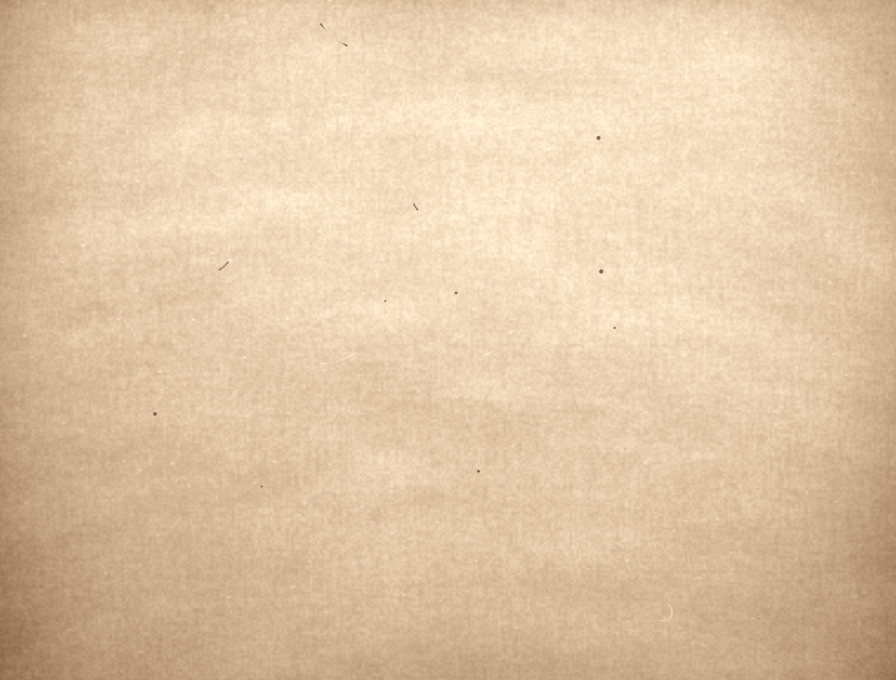
This texture is drawn by a WebGL 2 fragment shader. Its source:

```glsl
#version 300 es
precision highp float;
// Aged parchment: a warm tone field, brightest above the middle and darker at
// the borders, is mottled by stretched noise, woven with fine grain and
// sprinkled with specks and fibres, then coloured through a three-stop ramp.
uniform vec2 u_resolution;
out vec4 fragColor;

#define PEAK_TONE 0.978
#define LOWER_SHADE 0.16
#define MOTTLE 0.10
#define STAIN 0.055
#define GRAIN 0.085
#define WEAVE 0.022
#define FLECKS 0.05

const vec3 UMBER = vec3(0.58, 0.45, 0.33);
const vec3 TAN = vec3(0.84, 0.72, 0.59);
const vec3 CREAM = vec3(0.98, 0.895, 0.78);

float hash(vec2 p) {
  vec3 q = fract(vec3(p.xyx) * 0.1031);
  q += dot(q, q.yzx + 33.33);
  return fract((q.x + q.y) * q.z);
}

float noise(vec2 p) {
  vec2 cell = floor(p), f = fract(p);
  f = f * f * (3.0 - 2.0 * f);
  float low = mix(hash(cell), hash(cell + vec2(1, 0)), f.x);
  float high = mix(hash(cell + vec2(0, 1)), hash(cell + vec2(1, 1)), f.x);
  return mix(low, high, f.y);
}

float fbm(vec2 p) {
  float sum = 0.0, weight = 0.5;
  for (int i = 0; i < 5; i++) {
    sum += weight * noise(p);
    p = mat2(1.8, 0.3, -0.3, 2.1) * p + 17.3;
    weight *= 0.5;
  }
  return sum - 0.484;
}

// Soft coverage of a shape from its signed distance.
float cover(float d) {
  float soft = 0.8 / u_resolution.x;
  return 1.0 - smoothstep(-soft, soft, d);
}

float fibre(vec2 p, vec2 a, vec2 b, float width) {
  vec2 ab = b - a;
  float along = clamp(dot(p - a, ab) / dot(ab, ab), 0.0, 1.0);
  float bend = 0.08 * length(ab) * sin(3.14 * along);
  return cover(length(p - a - ab * along + vec2(0.0, bend)) - width);
}

// Broad light: lower shade, side falloff and burnt borders.
float paperTone(vec2 uv) {
  float tone = PEAK_TONE - LOWER_SHADE * pow(max(1.0 - uv.y / 0.72, 0.0), 1.2);
  float side = (uv.x - 0.6) / 0.6;
  tone -= 0.065 * side * side;
  tone -= 0.12 * exp(-uv.x / 0.07) + 0.11 * exp((uv.x - 1.0) / 0.06);
  tone -= 0.095 * exp((uv.y - 1.0) / 0.055) + 0.04 * exp(-uv.y / 0.04);
  vec2 corner = vec2(min(uv.x, 1.0 - uv.x), uv.y - 0.08);
  return tone - 0.06 * exp(-dot(corner, corner) / 0.03);
}

// Small pale flecks and dark dust, one candidate per cell.
float scatter(vec2 p) {
  float sum = 0.0;
  for (int layer = 0; layer < 3; layer++) {
    float scale = 22.0 + 13.0 * float(layer);
    vec2 cell = floor(p * scale), seed = cell + 71.0 * float(layer);
    vec2 centre = 0.25 + 0.5 * vec2(hash(seed + 5.0), hash(seed + 9.0));
    vec2 d = (fract(p * scale) - centre) / scale;
    float size = 0.0006 + 0.0014 * hash(seed + 3.0);
    float pick = hash(seed);
    sum += cover(length(d * vec2(0.7, 1.2)) - size) * (step(0.91, pick) - 0.7 * step(pick, 0.04));
  }
  return sum;
}

void main() {
  vec2 uv = gl_FragCoord.xy / u_resolution;
  vec2 p = gl_FragCoord.xy / u_resolution.x;
  float tone = paperTone(uv);

  // Creases lean upward on the left and flatten toward the right.
  vec2 lean = vec2(p.x, p.y - 0.25 * p.x * (1.0 - p.x));
  tone += MOTTLE * fbm(lean * vec2(9.0, 23.0) + 4.0);
  tone += STAIN * fbm(p * vec2(5.0, 7.0) + 31.0);

  // Pulp grain and crossed threads.
  float grain = 0.6 * noise(p * 380.0) + 0.4 * noise(p * 190.0 + 8.0) - 0.5;
  float threads = noise(p * vec2(300.0, 32.0)) + noise(p * vec2(45.0, 290.0)) - 1.0;
  tone += GRAIN * grain + WEAVE * threads;
  tone += FLECKS * scatter(p);

  // Pale fibres and one curled hair near the lower right.
  float pale = fibre(p, vec2(0.358, 0.353), vec2(0.397, 0.365), 0.0007);
  pale += 0.6 * fibre(p, vec2(0.475, 0.370), vec2(0.514, 0.384), 0.0006);
  pale += 0.8 * fibre(p, vec2(0.541, 0.363), vec2(0.550, 0.367), 0.0009);
  pale += 0.7 * fibre(p, vec2(0.430, 0.035), vec2(0.447, 0.009), 0.0006);
  vec2 curl = p - vec2(0.740, 0.076);
  pale += cover(abs(length(curl) - 0.010) - 0.0008) * smoothstep(-0.003, 0.003, curl.x - 0.5 * curl.y);
  tone += 0.09 * pale;

  vec3 colour = mix(UMBER, TAN, (tone - 0.58) / 0.26);
  colour = mix(colour, mix(TAN, CREAM, (tone - 0.84) / 0.14), step(0.84, tone));

  // Dark fibres and specks: xy is the place, z the radius.
  float dark = 0.9 * fibre(p, vec2(0.358, 0.732), vec2(0.387, 0.708), 0.0007);
  dark += 0.6 * fibre(p, vec2(0.245, 0.458), vec2(0.254, 0.466), 0.0009);
  dark += 0.7 * fibre(p, vec2(0.462, 0.531), vec2(0.466, 0.525), 0.0009);
  vec3 specks[8] = vec3[8](vec3(0.668, 0.605, 0.0022), vec3(0.671, 0.456, 0.0023),
    vec3(0.509, 0.432, 0.0015), vec3(0.686, 0.393, 0.0012), vec3(0.173, 0.297, 0.002),
    vec3(0.292, 0.216, 0.001), vec3(0.534, 0.233, 0.0015), vec3(0.430, 0.423, 0.001));
  for (int i = 0; i < 8; i++) dark += 0.75 * cover(length(p - specks[i].xy) - specks[i].z);
  colour = mix(colour, vec3(0.35, 0.24, 0.16), clamp(dark, 0.0, 0.85));

  fragColor = vec4(clamp(colour, 0.0, 1.0), 1.0);
}
```
